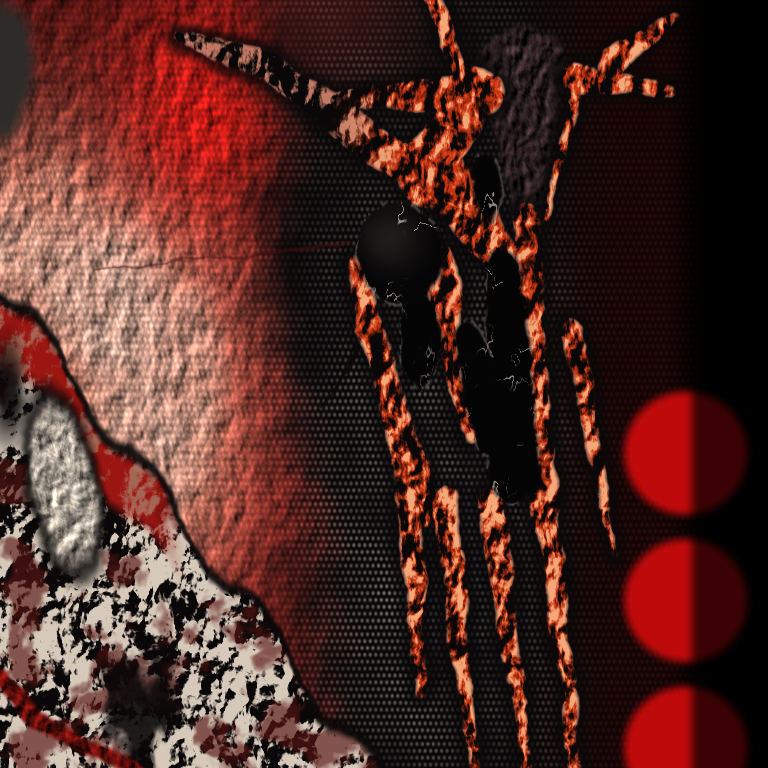
Reproduce this texture procedurally as a Shadertoy shader.

```glsl
// Molten wax strands and pale crust on dark woven canvas, with red glows and soft discs
#define WEAVE vec2(140, 112)
#define WARP .011
#define SOFT .0025
#define CREAM vec3(.84, .79, .73)
#define ROSE vec3(.76, .47, .39)
#define RED vec3(.72, .1, .08)
#define EMBER vec3(.8, .21, .07)
#define MAROON vec3(.34, .08, .07)
#define SHADOW vec3(.035, .028, .03)
#define GREY vec3(.4, .38, .36)

vec2 hashDir(vec2 cell) {
  float a = 6.2832 * fract(sin(dot(cell, vec2(127.1, 311.7))) * 43758.5);
  return vec2(cos(a), sin(a));
}
float gradNoise(vec2 p) {
  vec2 i = floor(p), f = p - i, u = f * f * (3. - 2. * f), e = vec2(1, 0);
  return mix(mix(dot(hashDir(i), f), dot(hashDir(i + e), f - e), u.x),
    mix(dot(hashDir(i + e.yx), f - e.yx), dot(hashDir(i + 1.), f - 1.), u.x), u.y);
}
float fbm(vec2 p) {
  float sum = 0., amp = .8;
  for (int i = 0; i < 4; i++) {
    sum += amp * gradNoise(p);
    p = mat2(1.6, 1.2, -1.2, 1.6) * p + 7.3;
    amp *= .55;
  }
  return sum;
}
float emboss(vec2 p, vec2 scale) {
  return fbm(p * scale) - fbm((p + vec2(.004, -.005)) * scale);
}
float fill(float d, float s) { return 1. - smoothstep(-s, s, d); }
float glow(vec2 p, vec2 c, vec2 r) { p = (p - c) / r; return exp(-dot(p, p)); }
float blob(vec2 p, vec2 c, vec2 r) { return (length((p - c) / r) - 1.) * min(r.x, r.y); }
float strand(vec2 p, vec4 ends, float wa, float wb) {
  vec2 ab = ends.zw - ends.xy;
  p -= ends.xy;
  float t = clamp(dot(p, ab) / dot(ab, ab), 0., 1.);
  return length(p - ab * t) - mix(wa, wb, t);
}
void join(inout float d, vec2 p, vec4 ends, float wa, float wb) {
  d = min(d, strand(p, ends, wa, wb));
}

// Lit paint on the left, bare weave in the middle
vec3 canvas(vec2 p) {
  vec2 w = p * WEAVE;
  w.x += .5 * mod(floor(w.y), 2.);
  float dots = fill(length(fract(w) - .5) - .28, .22), patchy = fbm(p * 9.);
  float pale = glow(p, vec2(.02, .66), vec2(.21, .17)) + glow(p, vec2(.2, .43), vec2(.13, .23));
  vec3 lit = mix(MAROON, RED, .65 * glow(p, vec2(.3, .46), vec2(.13, .25)));
  lit = mix(lit, ROSE, min(pale * 1.25, 1.));
  lit = mix(lit, CREAM, clamp(pale - .62 + .35 * patchy, 0., .7));
  lit = mix(lit, RED * 1.12, glow(p, vec2(.27, .86), vec2(.11, .14)));
  lit *= .86 + 1.1 * emboss(p, vec2(46, 26)) + .24 * dots;
  float sheen = .35 + .6 * glow(p, vec2(.48, .32), vec2(.22, .34));
  vec3 bare = SHADOW + GREY * dots * sheen * (.8 + patchy);
  bare = mix(bare, vec3(.08, .012, .012) * (1. + dots), .85 * smoothstep(.66, .82, p.x));
  bare += MAROON * .5 * glow(p, vec2(.42, 1), vec2(.12));
  float edge = .35 + .05 * fill(p.y - .42, .18) + .05 * patchy;
  return mix(bare, lit, fill(p.x - edge, .075));
}

// Pitted pale crust in the lower left
vec3 crust(vec2 p, vec3 col) {
  float d = .6 * (p.y - .63 + 1.3 * p.x - .022 * cos(45. * (p.x - .2)));
  float pits = fbm(p * vec2(24, 17)), fine = emboss(p, vec2(52, 40));
  vec3 body = mix(SHADOW, CREAM, smoothstep(-.18, .16, pits + 1.2 * fine + .06));
  body = mix(body, MAROON, .65 * smoothstep(0., .25, fbm(p * 15. + 4.)));
  float band = fill(abs(d + .027) - .024, .01) * fill(p.x - .22, .025);
  body = mix(body, mix(RED, ROSE, smoothstep(-.1, .4, pits + fine)) * .85, band);
  float flake = blob(p, vec2(.137 - .15 * p.y, .37), vec2(.042, .105));
  body = mix(body, SHADOW, fill(abs(flake) - .009, .008));
  body = mix(body, CREAM * (.78 + fine), fill(flake, .008));
  float hollow = blob(p, vec2(.18, .07), vec2(.045, .07)) + .04 * pits;
  hollow = min(hollow, blob(p, vec2(.01, .49), vec2(.02, .06)));
  body = mix(body, SHADOW, .9 * fill(hollow, .015));
  float vein = strand(p, vec4(0, .12, .05, .06), .01, .012);
  join(vein, p, vec4(.05, .06, .19, -.01), .012, .007);
  body = mix(body, RED * (.5 + fine), fill(vein, .004));
  col = mix(col, body, fill(d, .004));
  return mix(col, SHADOW, .9 * fill(abs(d) - .005, .004));
}

// Branching wax, drips and glossy black cells
vec3 wax(vec2 p, vec3 col) {
  float d = strand(p, vec4(.68, .91, .685, .73), .055, .018);
  float fine = emboss(p, vec2(65, 40)), n = fbm(p * vec2(58, 22)) + .8 * fine;
  col = mix(col, vec3(.17, .12, .13) * (.9 + 2. * fine), fill(d, .008));
  d = strand(p, vec4(.235, .95, .35, .915), .006, .018);
  join(d, p, vec4(.35, .915, .52, .79), .016, .025);
  join(d, p, vec4(.43, .87, .63, .88), .008, .026);
  join(d, p, vec4(.56, 1.01, .6, .91), .012, .009);
  join(d, p, vec4(.62, .89, .55, .77), .025, .035);
  join(d, p, vec4(.56, .79, .65, .67), .035, .025);
  join(d, p, vec4(.88, .98, .8, .92), .004, .018);
  join(d, p, vec4(.87, .88, .75, .9), .006, .019);
  join(d, p, vec4(.75, .89, .71, .71), .007, .003);
  join(d, p, vec4(.685, .72, .715, .33), .014, .01);
  join(d, p, vec4(.46, .65, .55, .34), .012, .022);
  join(d, p, vec4(.57, .66, .61, .43), .022, .008);
  join(d, p, vec4(.745, .57, .8, .28), .013, .003);
  for (float i = 0.; i < 4.; i++) {
    float top = .53 + .045 * i + .005 * i * i;
    join(d, p, vec4(top, .35, .55 + .068 * i, i < 1. ? .1 : -.02), .017, .005);
  }
  vec3 hot = mix(SHADOW, EMBER, smoothstep(-.28, .16, n));
  hot = mix(hot, vec3(.95, .66, .47), smoothstep(.12, .45, n + .1 * fill(p.y - .5, .2)));
  vec3 cold = mix(SHADOW, ROSE, smoothstep(0., .45, n));
  hot = mix(cold, hot, smoothstep(.42, .53, p.x + .25 * fill(p.y - .6, .1)));
  col = mix(col, SHADOW, .75 * fill(d - .012, .01));
  col = mix(col, hot, fill(d, SOFT));
  col = mix(col, ROSE, .75 * fill(abs(d) - .001, SOFT) * smoothstep(-.1, .25, n));
  float cell = blob(p, vec2(.52, .67), vec2(.058, .068));
  cell = min(cell, blob(p, vec2(.545, .56), vec2(.028, .065)));
  cell = min(cell, blob(p, vec2(.633, .755), vec2(.019, .045)));
  join(cell, p, vec4(.655, .65, .67, .38), .024, .035);
  join(cell, p, vec4(.61, .56, .64, .43), .018, .025);
  float gloss = fill(abs(fbm(p * vec2(25, 14) + 2.)) - .018, .015);
  vec3 ink = SHADOW * .6 + GREY * .25 * glow(p, vec2(.51, .69), vec2(.04));
  ink += CREAM * .65 * gloss * smoothstep(0., .25, fbm(p * 13.));
  col = mix(col, ink, fill(cell, .004));
  return mix(col, GREY * 1.3, .6 * fill(abs(cell) - .001, SOFT) * smoothstep(-.05, .2, n));
}

void mainImage(out vec4 fragColor, in vec2 fragCoord) {
  vec2 uv = fragCoord / iResolution.xy;
  vec2 p = uv + WARP * vec2(fbm(uv * 14.), fbm(uv * 14. + 9.));
  vec3 col = canvas(uv);
  // Hairline cracks and grey spot
  col = mix(col, MAROON * .7, .6 * fill(strand(p, vec4(.12, .65, .45, .68), .0005, .003), SOFT));
  col = mix(col, SHADOW, fill(strand(p, vec4(.47, .55, .42, .47), .003, .001), SOFT));
  col = mix(col, GREY * .45, fill(blob(p, vec2(0, .91), vec2(.045, .09)), .012));
  col = wax(p, crust(p, col));
  // Black margin and red light discs
  col *= 1. - .97 * smoothstep(.86, .92, uv.x);
  float shade = smoothstep(.89, .912, uv.x);
  vec3 light = mix(vec3(.78, .04, .045), vec3(.24, .01, .015), shade);
  for (float i = 0.; i < 3.; i++) {
    float disc = blob(uv, vec2(.893, .41 - .192 * i), vec2(.08));
    col = mix(col, light, .95 * fill(disc, .01));
  }
  fragColor = vec4(clamp(col, 0., 1.), 1);
}
```
